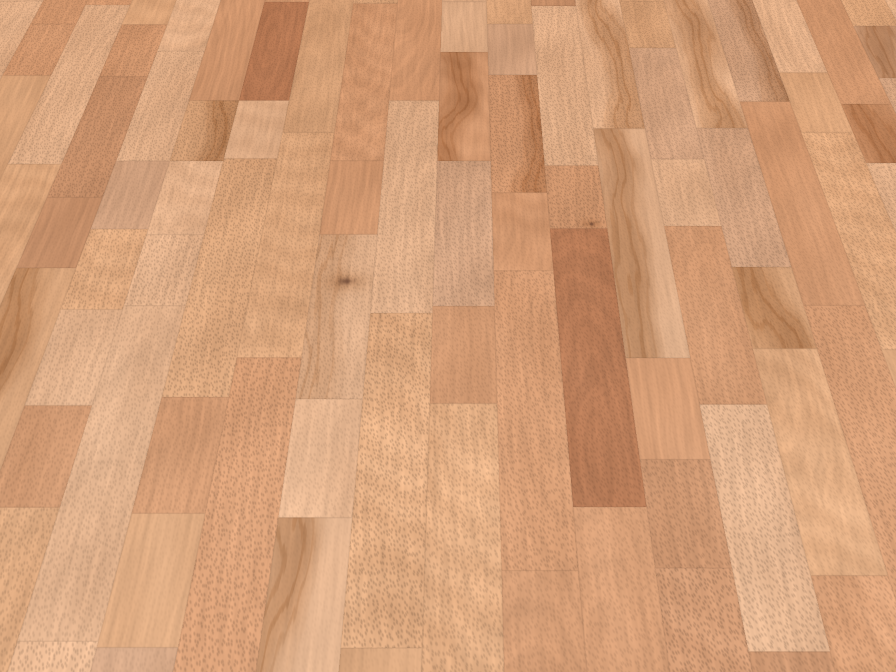
This texture is drawn by a Shadertoy shader. Its source:

```glsl
// View: board edges meet at one far point above the canvas
const float HORIZON = 2.15;
const float VANISH_X = 0.027;
const float BOARD_WIDTH = 0.0573;
const float COLUMN_SHIFT = 0.54;
const float LENGTH_SCALE = 50.0;   // board widths along the floor

// Boards span one to three rows
const float ROW_LENGTH = 2.45;
const float ROW_PHASE = 1.65;
const float ROW_JITTER = 0.12;
const float CUT_SHARE = 0.32;
const float SEAM_WIDTH = 0.006;
const float SEAM_DARKNESS = 0.07;
const vec3 DARK_BOARD = vec3(2.0, 10.0, 13.0);    // column, near row, far row
const vec3 KNOT_BOARD = vec3(-2.0, 11.0, 13.0);
const vec2 KNOT_PLACE = vec2(0.56, 3.2);

// Wood
const float FIGURE = 0.025;
const float FIBRE = 0.038;
const float BLOTCH = 0.042;
const float FLOOR_SHADE = 0.02;
const float FLECK = 0.15;
const float HEART_SHARE = 0.13;
const float KNOT_SHARE = 0.05;
const vec3 HEART_TINT = vec3(0.85, 0.79, 0.72);
const vec3 KNOT_COLOR = vec3(0.42, 0.28, 0.21);
const vec3 NEAR_LIGHT = vec3(1.005, 1.01, 1.015);
const vec3 FAR_LIGHT = vec3(0.975, 0.95, 0.925);
const vec3 TONES[6] = vec3[6](
    vec3(0.855, 0.655, 0.495), vec3(0.83, 0.61, 0.455), vec3(0.885, 0.70, 0.555),
    vec3(0.83, 0.65, 0.52), vec3(0.785, 0.575, 0.43), vec3(0.72, 0.485, 0.345));
const float TONE_START[6] = float[6](0.0, 0.33, 0.56, 0.77, 0.92, 0.995);

float hash(vec2 p) {
    vec3 h = fract(p.xyx * 0.1031);
    h += dot(h, h.yzx + 33.33);
    return fract((h.x + h.y) * h.z);
}

// Layered, rotated sines in about -1..1
float wander(vec2 p) {
    float sum = 0.0, amp = 0.5;
    for (int i = 0; i < 4; i++) {
        p = mat2(1.2, 1.1, -1.1, 1.2) * p + 2.3;
        sum += amp * sin(p.x + 1.3 * sin(p.y));
        amp *= 0.6;
    }
    return sum;
}

// Cellular noise: small pores, one per cell
float pores(vec2 p) {
    vec2 cell = floor(p);
    float nearest = 1.0;
    for (int y = -1; y <= 1; y++)
        for (int x = -1; x <= 1; x++) {
            vec2 c = cell + vec2(x, y);
            vec2 site = c + vec2(hash(c), hash(c + 71.0));
            nearest = min(nearest, length(p - site));
        }
    return 1.0 - smoothstep(0.05, 0.5, nearest);
}

float rowLine(float column, float row) {
    float stagger = 0.5 * mod(column, 2.0) * step(0.5, hash(vec2(column, 7.0)));
    float jitter = ROW_JITTER * (hash(vec2(column + 40.0, row)) - 0.5);
    return (row + stagger + jitter) * ROW_LENGTH + ROW_PHASE;
}

bool within(vec3 board, float column, float row) {
    return column == board.x && row >= board.y && row <= board.z;
}

// Does a board end on this row line?
bool isCut(float column, float row) {
    if (within(DARK_BOARD, column, row)) return row == DARK_BOARD.y || row == DARK_BOARD.z;
    if (within(KNOT_BOARD, column, row)) return row == KNOT_BOARD.y || row == KNOT_BOARD.z;
    float phase = floor(3.0 * hash(vec2(column, 19.0)));
    return mod(row + phase, 3.0) < 0.5 || hash(vec2(column + 90.0, row)) < CUT_SHARE;
}

vec3 floorColor(vec2 uv, float pixel) {
    // Project onto the floor, in board widths
    float depth = HORIZON - uv.y;
    vec2 p = vec2((uv.x - VANISH_X) / (depth * BOARD_WIDTH) + COLUMN_SHIFT, LENGTH_SCALE / depth);
    vec2 pixelSize = pixel * vec2(1.0 / BOARD_WIDTH, LENGTH_SCALE / depth) / depth;

    // Find the board: nearest cuts on both sides
    float column = floor(p.x);
    float near = floor((p.y - ROW_PHASE) / ROW_LENGTH) + 1.0;
    for (int i = 0; i < 3; i++)
        if (rowLine(column, near) > p.y) near -= 1.0;
    float far = near + 1.0;
    for (int i = 0; i < 3; i++) {
        if (!isCut(column, near)) near -= 1.0;
        if (!isCut(column, far)) far += 1.0;
    }
    vec2 id = vec2(column, near);
    bool dark = id == DARK_BOARD.xy;
    bool knotty = id == KNOT_BOARD.xy;
    float start = rowLine(column, near);
    float len = rowLine(column, far) - start;
    vec2 q = vec2(p.x - column, p.y - start);
    vec4 rnd = vec4(hash(id), hash(id + 13.0), hash(id + 29.0), hash(id + 53.0));
    vec2 seed = rnd.yz * 60.0;

    // Board tone and light across the floor
    vec3 color = TONES[0];
    for (int i = 1; i < 6; i++)
        if (rnd.x > TONE_START[i]) color = TONES[i];
    if (dark) color = TONES[5];
    if (knotty) color = TONES[2];
    color *= 0.985 + 0.03 * rnd.z;
    color *= mix(NEAR_LIGHT, FAR_LIGHT, smoothstep(0.2, 1.0, uv.y));
    color *= 1.0 + FLOOR_SHADE * wander(uv * 2.5);

    // Growth rings, fibres, blotches and cross ripple
    float blotch = wander(vec2(q.x * 1.6, q.y * 0.5) + seed);
    float ring = length(vec2(q.x - mix(-0.4, 1.4, rnd.y), (q.y - len * rnd.z) * 0.16)) + 0.07 * blotch;
    float figure = 0.6 * sin(ring * 36.0) + 0.4 * sin(ring * 85.0 + 2.0 * blotch);
    float fibre = wander(vec2(q.x * 20.0, q.y * 1.1) + seed);
    float ripple = sin(q.y * 7.0 + q.x * 4.0 + 3.0 * blotch) * step(0.85, rnd.z);
    color *= 1.0 + FIGURE * figure * (0.3 + rnd.w) + FIBRE * fibre;
    color *= 1.0 + BLOTCH * (blotch + 0.5 * ripple) * vec3(0.8, 1.0, 1.2);

    // Slender pores, fading where they become too fine
    vec2 poreSpace = vec2(q.x + 0.2 * q.y, q.y) * vec2(23.0, 9.0) + floor(seed) * 9.0;
    float fade = 1.0 - smoothstep(0.4, 1.2, pixelSize.x * 23.0);
    color *= 1.0 - FLECK * (pores(poreSpace) - 0.2) * fade * mix(0.15, 1.0, rnd.y);

    // Brown heartwood with fine contour veins
    if (knotty || (!dark && rnd.w < HEART_SHARE)) {
        float center = knotty ? 0.22 : 0.15 + 0.7 * rnd.y;
        float path = q.x - center - 0.2 * wander(vec2(q.y * 0.35, 0.0) + seed) + 0.2 * blotch;
        float band = 1.0 - smoothstep(0.04, 0.55, abs(path));
        float vein = smoothstep(0.3, 1.0, sin(path * 34.0 + 1.2 * fibre)) * band;
        color *= mix(vec3(1.0), HEART_TINT, band * (knotty ? 0.4 : 0.85) + 0.4 * vein);
    }

    // Knot with a soft brown halo
    if (knotty || hash(id + 91.0) < KNOT_SHARE) {
        vec2 place = knotty ? KNOT_PLACE : vec2(0.2 + 0.6 * rnd.y, len * rnd.z);
        float r = length((q - place) * vec2(0.8, 1.0)) + 0.03 * fibre;
        float size = knotty ? 0.09 : 0.045;
        color *= mix(vec3(1.0), HEART_TINT, 0.7 * exp(-r * r / (size * size * 10.0)));
        color = mix(color, KNOT_COLOR, 0.75 * exp(-r * r / (size * size)));
    }

    // Seams
    vec2 edge = vec2(min(q.x, 1.0 - q.x), min(q.y, len - q.y));
    vec2 seam = 1.0 - smoothstep(vec2(0.0), SEAM_WIDTH + pixelSize, edge);
    return color * (1.0 - SEAM_DARKNESS * max(seam.x, seam.y));
}

void mainImage(out vec4 fragColor, in vec2 fragCoord) {
    // Four samples smooth the edges
    vec3 sum = vec3(0.0);
    for (int i = 0; i < 4; i++) {
        vec2 offset = vec2(i % 2, i / 2) * 0.5 - 0.25;
        vec2 uv = (fragCoord + offset - vec2(0.5 * iResolution.x, 0.0)) / iResolution.y;
        sum += floorColor(uv, 1.0 / iResolution.y);
    }
    fragColor = vec4(sum / 4.0, 1.0);
}
```
